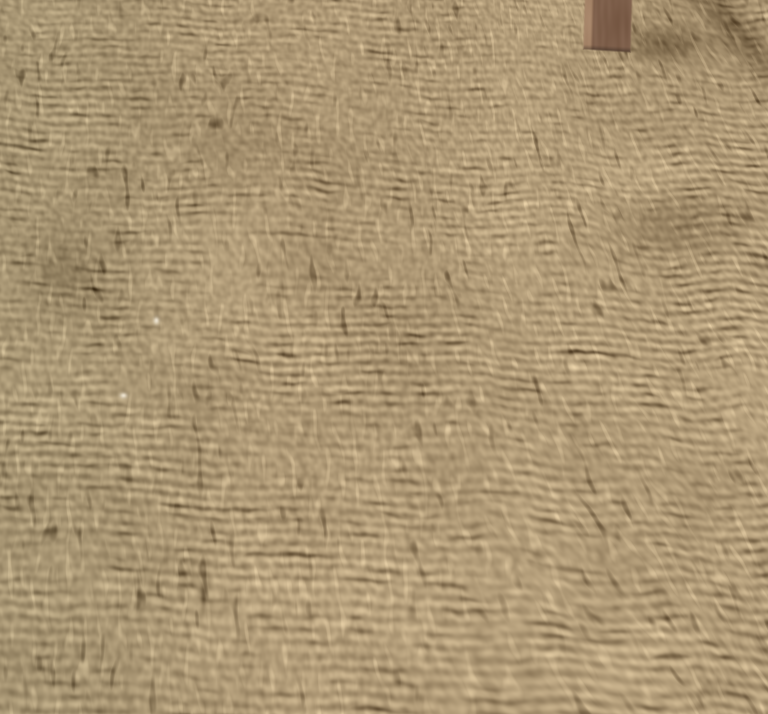
Write a WebGL 2 fragment shader that draws this texture.

```glsl
#version 300 es
precision highp float;
// Worn, ribbed straw-coloured carpet receding from the viewer, with a wooden chair leg at the top right.

uniform vec2 u_resolution;
out vec4 fragColor;

vec2 hashGradient(ivec2 cell) {
    uvec2 h = uvec2(cell + 4096) * 1664525u + 1013904223u;
    h.x += h.y * 1664525u;
    h.y += h.x * 1664525u;
    h ^= h >> 16u;
    h.x += h.y * 1664525u;
    h ^= h >> 16u;
    float angle = float(h.x & 65535u) / 65536.0 * 6.28319;
    return vec2(cos(angle), sin(angle));
}

// Gradient noise, roughly -0.7 to 0.7
float noise(vec2 p) {
    vec2 cell = floor(p), f = p - cell;
    ivec2 i = ivec2(cell);
    vec2 w = f * f * f * (f * (f * 6.0 - 15.0) + 10.0);
    float a = dot(hashGradient(i), f);
    float b = dot(hashGradient(i + ivec2(1, 0)), f - vec2(1, 0));
    float c = dot(hashGradient(i + ivec2(0, 1)), f - vec2(0, 1));
    float d = dot(hashGradient(i + ivec2(1, 1)), f - vec2(1, 1));
    return mix(mix(a, b, w.x), mix(c, d, w.x), w.y);
}

// Soft elliptical spot
float spot(vec2 p, vec2 centre, vec2 radius) {
    vec2 d = (p - centre) / radius;
    return exp(-dot(d, d));
}

float boxDistance(vec2 p, vec2 centre, vec2 halfSize) {
    vec2 d = abs(p - centre) - halfSize;
    return length(max(d, 0.0)) + min(max(d.x, d.y), 0.0);
}

// Brightness offset of the woven surface
float weave(vec2 p) {
    float right = smoothstep(0.5, 1.0, p.x);

    // Bent thread coordinates; the ribs narrow with distance
    float v = p.y + 0.04 * p.x + 0.014 * noise(p * 4.0) + 0.005 * noise(p * 11.0 + 7.0);
    v += 0.005 * right * sin(p.x * 30.0 + p.y * 9.0);
    float row = 52.0 * v + 19.0 * v * v;
    float column = p.x + 0.3 * right * (p.y - 0.5) + 0.006 * noise(p * 13.0 + 3.0);
    column *= 1.0 + 0.2 * p.y;

    // Ribs, stronger in some patches and where the carpet buckles
    float patches = 0.5 + 1.0 * noise(p * vec2(5.0, 7.0) + 20.0) + 0.9 * noise(vec2(column * 15.0, row * 0.3));
    patches += 0.35 * (1.0 - p.y) + 0.7 * spot(p, vec2(1.0, 0.62), vec2(0.13, 0.1));
    float strength = clamp(patches, 0.12, 1.5);
    float wave = cos(6.28319 * row + 1.3 * noise(vec2(column * 45.0, row * 0.7)));
    float tone = 0.055 * strength * wave;

    // Broken dark grooves between ribs
    float dashes = smoothstep(0.02, 0.45, noise(vec2(column * 24.0, row * 0.55) + 50.0));
    tone -= 0.15 * dashes * strength * pow(0.5 - 0.5 * wave, 2.0);

    // Stitches, pale upright flecks and dark slits
    tone += 0.10 * noise(vec2(column * 78.0 + 0.2 * row, row * 0.95) + 11.0);
    tone += 0.07 * noise(vec2(column * 120.0, row * 1.5) + 90.0);
    tone += 0.08 * smoothstep(0.15, 0.5, noise(vec2(column * 95.0, row * 0.42) + 70.0));
    float worn = smoothstep(-0.3, 0.35, noise(p * 9.0 + 40.0));
    tone -= 0.19 * worn * smoothstep(0.22, 0.55, noise(vec2(column * 72.0, row * 0.38) + 130.0));
    return tone;
}

void main() {
    vec2 p = gl_FragCoord.xy / u_resolution.y;
    float tone = 0.018 + weave(p);

    // Broad stains, wear and light falloff
    tone += 0.06 * noise(p * 3.0 + 15.0) + 0.05 * noise(p * 8.0 + 60.0);
    tone += 0.03 * (smoothstep(0.0, 0.5, p.x) - 0.7);
    tone += 0.08 * spot(p, vec2(0.92, 0.76), vec2(0.07, 0.035));
    tone -= 0.09 * spot(p, vec2(0.97, 0.68), vec2(0.08, 0.045));
    tone -= 0.08 * spot(p, vec2(0.10, 0.62), vec2(0.05, 0.05));
    tone -= 0.24 * spot(p, vec2(0.285, 0.165), vec2(0.004, 0.018));

    // Shadows cast beside the leg
    float band = (p.x - 1.03) + 0.8 * (p.y - 0.96);
    float shadow = 0.19 * spot(p, vec2(0.93, 0.937), vec2(0.055, 0.022));
    shadow += 0.18 * exp(-band * band / 0.0011) * smoothstep(0.83, 0.96, p.y);
    tone -= shadow;

    vec3 colour = vec3(0.66, 0.575, 0.44) + tone * vec3(1.0, 0.97, 0.86);
    colour += vec3(-0.012, 0.003, 0.004) * (1.0 - smoothstep(0.0, 0.45, p.x));

    // Two pale crumbs
    float crumbs = spot(p, vec2(0.219, 0.551), vec2(0.004, 0.005));
    crumbs += spot(p, vec2(0.173, 0.446), vec2(0.005, 0.004));
    colour = mix(colour, vec3(0.92, 0.88, 0.80), min(crumbs, 1.0));

    // Wooden leg: narrow lit side, brown front, dark foot
    vec2 q = p - vec2(0.03 * (p.y - 0.93), 0.06 * (0.85 - p.x));
    float leg = boxDistance(q, vec2(0.850, 1.03), vec2(0.033, 0.101));
    vec3 wood = mix(vec3(0.64, 0.51, 0.40), vec3(0.49, 0.37, 0.29), smoothstep(0.826, 0.831, q.x));
    wood += 0.06 * noise(q * vec2(130.0, 16.0));
    wood *= 0.68 + 0.32 * smoothstep(0.928, 0.937, q.y);
    colour = mix(colour, wood, 1.0 - smoothstep(-0.002, 0.002, leg));

    fragColor = vec4(clamp(colour, 0.0, 1.0), 1.0);
}
```
